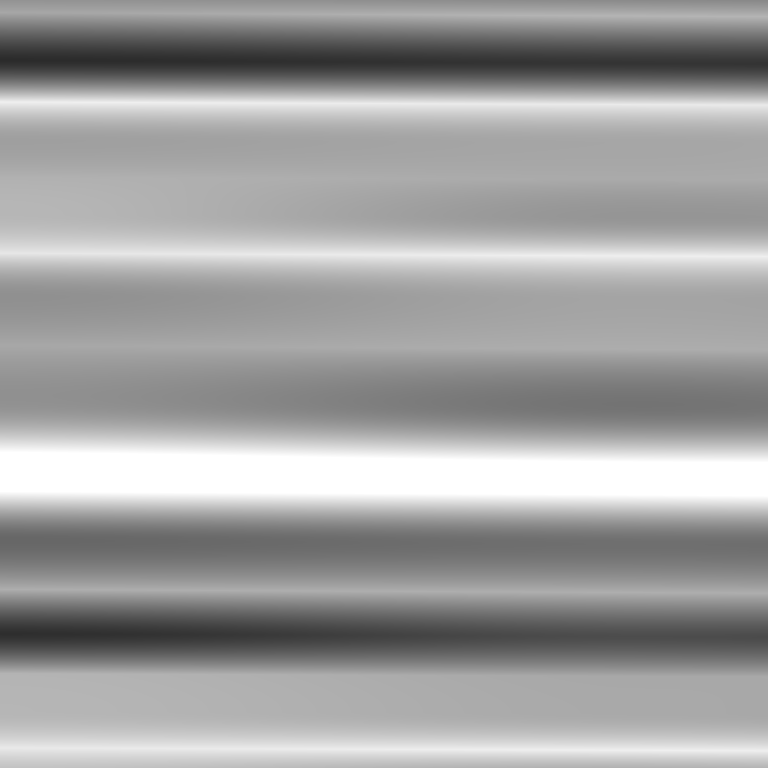
This texture is drawn by a WebGL 1 fragment shader. Its source:

```glsl
precision highp float;

uniform vec2 u_resolution;

const float TAU = 6.2831853;
const float BANDS = 8.0;

float hash(vec2 p) {
    return fract(sin(dot(p, vec2(12.9898, 78.233))) * 43758.5453);
}

// Slow tone change along one row, from -0.5 to 0.5
float drift(float x, float row) {
    float cell = floor(x);
    float blend = smoothstep(0.0, 1.0, x - cell);
    return mix(hash(vec2(cell, row)), hash(vec2(cell + 1.0, row)), blend) - 0.5;
}

// Band coordinate with uneven spacing and a faint tilt
float bandCoord(vec2 p) {
    float wave = sin(TAU * (p.y - 0.225) / 0.72);
    return p.y * BANDS + 0.14 + 0.28 * wave - 0.04 * p.x;
}

// Valleys darken step by step, then start again
float valleyDepth(float row) {
    float ramp = fract((row + 5.0) / 6.0);
    return ramp * ramp;
}

float valleyTone(float row, float x) {
    return 0.66 - 0.6 * valleyDepth(row) + 0.15 * drift(x * 1.2, row);
}

// Ridges alternate between dim and bright
float ridgeTone(float row, float x) {
    float bright = mod(row + step(6.5, row), 2.0);
    return mix(0.68, 0.92, bright) + 0.06 * drift(x * 1.2, row + 31.0);
}

float glow(float distance, float width) {
    float d = distance / width;
    return exp(-d * d);
}

// Rounded valleys between creased ridges
float bandTone(float v, float x) {
    float row = floor(v);
    float f = v - row;
    float ridge = ridgeTone(row + step(0.5, f), x);
    float sharpness = mix(1.9, 1.2, valleyDepth(row));
    float rise = pow(abs(2.0 * f - 1.0), sharpness);
    return mix(valleyTone(row, x), ridge, rise);
}

void main() {
    vec2 uv = gl_FragCoord.xy / u_resolution;
    vec2 p = vec2(uv.x, 1.0 - uv.y);
    float v = bandCoord(p);

    // Bands plus one broad highlight
    float tone = bandTone(v, p.x) + 0.32 * glow(v - 5.0, 0.3);
    gl_FragColor = vec4(vec3(clamp(tone, 0.0, 1.0)), 1.0);
}
```
